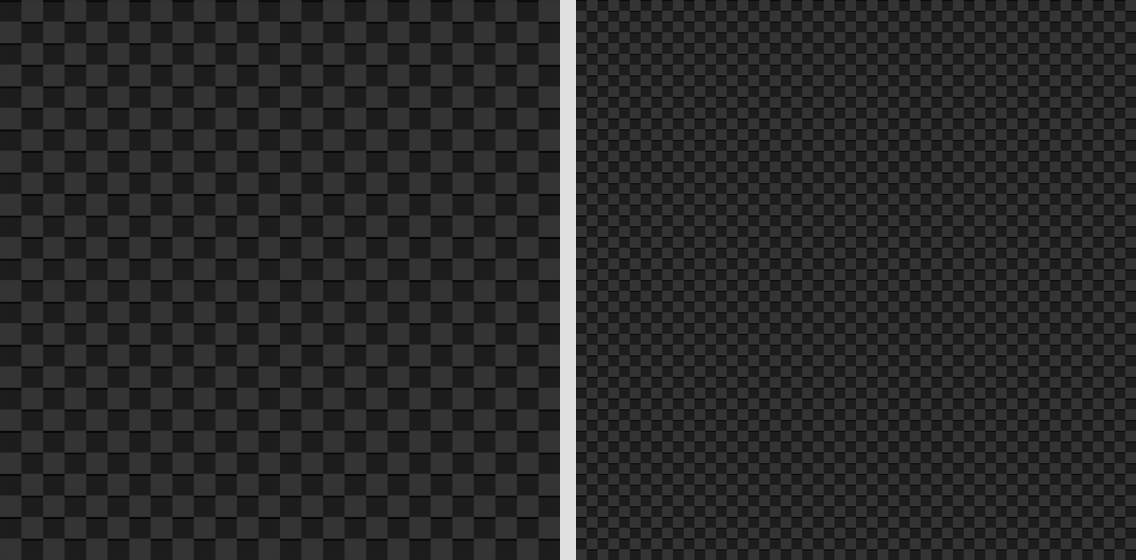
Left: one tile. Right: repeated 2 by 2.
Give the GLSL for this pattern, as a three.js fragment shader.

```glsl
// Dark two-tone checkerboard with a thin black shadow along the top of each recessed square.
varying vec2 vUv;

const float CELLS = 26.0;        // squares across and down; even, so it tiles
const float EDGE = 0.03;         // half width of the soft edge, in squares
const float SHADOW_DEPTH = 0.10; // height of the shadow line, in squares
const float SHADOW_FADE = 0.03;  // softness of its lower side

const vec3 RAISED = vec3(0.204);
const vec3 RECESSED = vec3(0.110);
const vec3 SHADOW = vec3(0.030);

// Alternates between +1 and -1 on each unit, passing smoothly through 0.
float softSquareWave(float x, float edge) {
  float side = 1.0 - 2.0 * mod(floor(x), 2.0);
  float toBoundary = 0.5 - abs(fract(x) - 0.5);
  return side * smoothstep(0.0, edge, toBoundary);
}

// Coverage of the raised squares, from 0 to 1.
float checker(vec2 p, float edge) {
  return 0.5 - 0.5 * softSquareWave(p.x, edge) * softSquareWave(p.y, edge);
}

// Line at the start of each unit, running from 0 to depth.
float shadowLine(float y, float depth, float edge, float fade) {
  float f = fract(y);
  return smoothstep(0.0, edge, f) * (1.0 - smoothstep(depth - fade, depth + fade, f));
}

void main() {
  // Square coordinates, counted from the upper left.
  vec2 p = vec2(vUv.x, 1.0 - vUv.y) * CELLS;

  // Recessed squares with their shadow, then the raised squares on top.
  float shade = shadowLine(p.y, SHADOW_DEPTH, EDGE, SHADOW_FADE);
  vec3 color = mix(RECESSED, SHADOW, shade);
  color = mix(color, RAISED, checker(p, EDGE));

  gl_FragColor = vec4(color, 1.0);
}
```
